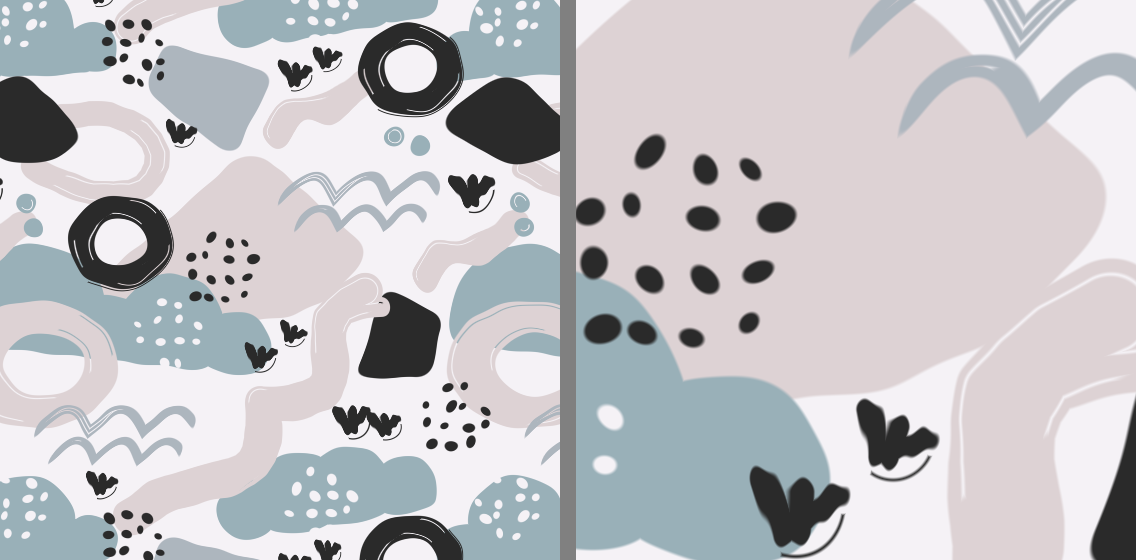
Left, the full canvas; right, a detail of the centre.
Give the GLSL for this pattern, as a three.js fragment shader.

```glsl
// Seamless abstract collage: clouds, rounded slabs, brush strokes, rings, zigzags,
// tufts and speckles painted in layers. Every motif is a signed distance on a
// repeating tile, in y-down units where the canvas is 7.68 wide.
varying vec2 vUv;

// Offset from a motif centre to its nearest copy on the tile.
vec2 near(vec2 p, float x, float y) {
  vec2 d = p - vec2(x, y);
  return d - 6.75 * floor(d / 6.75 + .5);
}

vec2 hash2(vec2 p) {
  return fract(sin(vec2(dot(p, vec2(127.1, 311.7)), dot(p, vec2(269.5, 183.3)))) * 4375.8);
}

vec2 turn(vec2 p, float a) {
  return vec2(cos(a) * p.x + sin(a) * p.y, cos(a) * p.y - sin(a) * p.x);
}

float smoothMax(float a, float b, float k) {
  float h = max(k - abs(a - b), 0.) / k;
  return max(a, b) + h * h * k * .25;
}

float segment(vec2 p, vec2 a, vec2 b) {
  vec2 e = b - a;
  return length(p - a - e * clamp(dot(p - a, e) / dot(e, e), 0., 1.));
}

// Convex slab with four rounded corners, listed clockwise.
float slab(vec2 p, vec4 x, vec4 y, float k) {
  vec4 ex = x.yzwx - x, ey = y.yzwx - y;
  vec4 d = ((p.x - x) * ey - (p.y - y) * ex) / sqrt(ex * ex + ey * ey);
  return smoothMax(smoothMax(d.x, d.y, k), smoothMax(d.z, d.w, k), k);
}

// Distance to a cubic curve through sampled chords.
float curve(vec2 p, vec4 x, vec4 y) {
  vec2 last = vec2(x.x, y.x);
  float d = 9.;
  for (int i = 1; i <= 14; i++) {
    float t = float(i) / 14., s = 1. - t;
    vec4 w = vec4(s * s * s, 3. * s * s * t, 3. * s * t * t, t * t * t);
    vec2 q = vec2(dot(x, w), dot(y, w));
    d = min(d, segment(p, last, q));
    last = q;
  }
  return d;
}

// Four round humps of radius r, cut by a slanted base.
float cloud(vec2 p, vec4 x, vec4 y, vec4 r, float base, float slope) {
  vec4 d = sqrt((p.x - x) * (p.x - x) + (p.y - y) * (p.y - y)) - r;
  return smoothMax(min(min(d.x, d.y), min(d.z, d.w)), p.y - base - slope * p.x, .12);
}

// Thin dry-brush scratch running just inside an edge.
float dry(float d, vec2 p) {
  float gap = abs(d + .06 + .02 * sin(p.x * 4. - p.y * 3.)) - .007;
  return max(d, -max(gap, .1 * sin(p.x * 2.3 + p.y * 3.1) + .02));
}

float donut(vec2 p) {
  float r = length(p * vec2(.93, 1.04));
  float lines = max(abs(r - .685 + .02 * p.x) - .007, .1 - p.x - p.y);
  return min(dry(abs(r - .5) - .16, p * 2.), lines);
}

float leaf(vec2 p) {
  float d = curve(p, vec4(-.6, -.2, .1, .6), vec4(.38, -.3, .4, -.35));
  return dry(d - .19 - .04 * sin(p.x * 9.), p);
}

float wave(vec2 p) {
  float a = p.x * 4.2 + p.y * 1.2 + 1.4, slope = 1.25 * cos(a);
  float d = abs(p.y - .17 + .3 * abs(sin(a))) / sqrt(1. + slope * slope) - .065;
  return smoothMax(d, abs(p.x + .35 * p.y) - 1.08, .06);
}

float zigzag(vec2 p) {
  return dry(min(wave(p), wave((p - vec2(0., .41)) / .82) * .82), p);
}

// Bent brush dab with a thin line below.
float tuft(vec2 p, float angle, float size) {
  p = turn(p, angle) / size;
  vec2 heel = vec2(-.05, .08);
  float d = min(segment(p, vec2(-.13, -.12), heel), segment(p, heel, vec2(.14, -.05)));
  d = min(d, segment(p, vec2(.01, -.08), vec2(0., .08))) - .052 - .008 * sin(p.x * 70.);
  return size * min(d, max(abs(length(p) - .18) - .006, .02 - min(p.y, p.x + .08)));
}

// Jittered cells hold small oval dots inside a round cluster.
float speckles(vec2 p, float seed) {
  float d = 1.;
  for (int i = 0; i < 9; i++) {
    float k = float(i);
    vec2 cell = floor(p / .26) + vec2(mod(k, 3.), floor(k / 3.)) - 1.;
    vec2 h = hash2(cell + seed), c = (cell + .25 + .5 * h) * .26;
    float oval = length(turn(p - c, h.y * 3.) * vec2(1., .75)) - .04 - .03 * h.x;
    if (length(c) < .52) d = min(d, oval);
  }
  return d;
}

void paint(inout vec3 col, float d, vec3 ink) {
  col = mix(col, ink, 1. - smoothstep(-.009, .009, d));
}

void main() {
  vec3 paper = vec3(.96, .95, .965), pink = vec3(.867, .824, .831), col = paper;
  vec3 blue = vec3(.6, .69, .722), grey = vec3(.68, .712, .745), black = vec3(.163);
  vec2 p = vec2(vUv.x, 1. - vUv.y) * 7.68;
  p += .012 * sin(p.yx * 9. + 2. * sin(p * 5.));
  // Pale slabs, clouds and their dots
  paint(col, slab(near(p, 3.5, 3.3), vec4(-.05, 1.62, .8, -3.1), vec4(-1.3, .15, 1.02, 1.4), .4), pink);
  paint(col, slab(near(p, 2.8, 1.3), vec4(-.57, .97, .4, -.82), vec4(-.72, -.3, .87, -.04), .25), grey);
  float sky = cloud(near(p, 1.5, 4.4), vec4(-1.05, 0., .85, 1.73), vec4(-.02, .4, .1, .35), vec4(1.03, .75, .74, .48), .54, .11);
  sky = min(sky, cloud(near(p, 4.45, 6.8), vec4(-1.05, -.35, .35, 1.1), vec4(.2, 0., -.08, -.1), vec4(.42, .6, .6, .45), .44, -.18));
  sky = min(sky, cloud(near(p, .4, 7.2), vec4(-.75, -.05, .35, .85), vec4(.4, 0., .4, .22), vec4(.42, .68, .55, .36), .6, -.06));
  paint(col, sky, blue);
  float dots = min(speckles(near(p, 2.35, 4.55), 3.), speckles(near(p, 4.4, 6.9), 8.));
  paint(col, min(dots, speckles(near(p, .25, 6.98), 5.)), paper);
  // Pink arch and ring, then black slabs
  vec2 ring = near(p, .57, 5.);
  float arch = curve(near(p, 1.5, 2.15), vec4(-1.05, 1.1, 1.2, -.65), vec4(.15, 1.4, -.95, -.55)) - .17;
  float hoop = abs(length(ring * vec2(.78, 1.)) - .65) - .22 + .05 * ring.x;
  paint(col, dry(min(arch, hoop), p), pink);
  float stones = slab(near(p, 6.94, 1.7), vec4(.05, 1.05, .2, -1.), vec4(-.78, .2, .66, 0.), .4);
  paint(col, min(stones, slab(near(p, 5.47, 4.6), vec4(-.2, .62, .42, -.6), vec4(-.66, -.25, .58, .58), .2)), black);
  // Long winding stroke and leaves
  vec2 s = near(p, 3.5, 5.5);
  float snake = min(curve(s, vec4(1.5, .3, 1.9, .15), vec4(-1.5, -1., 0., .05)),
    curve(s, vec4(.1, .3, -.9, -1.7), vec4(.05, 1.5, .8, 1.6))) - .25;
  snake = min(snake, segment(s, vec2(1.2, -1.2), vec2(1.72, -1.3)) - .14);
  paint(col, min(dry(snake, p), min(leaf(near(p, 4.38, 1.45)), leaf(near(p, 6.43, 3.4)))), pink);
  // Donuts, zigzags, paired discs and tufts, speckles
  paint(col, min(donut(near(p, 1.65, 3.32)), donut(near(p, 5.63, .95))), black);
  paint(col, min(zigzag(near(p, 4.97, 2.55)), zigzag(near(p, 1.61, 5.75))), grey);
  float marks = min(tuft(near(p, 2.47, 1.83), .1, 1.1), tuft(near(p, 6.48, 2.62), -.2, 1.6));
  marks = min(marks, tuft(near(p, 1.39, 6.65), 0., 1.1));
  for (int i = 0; i < 2; i++) {
    float k = float(i), size = 1.2 - .2 * k;
    float disc = min(length(near(p, 5.4 + .36 * k, 1.87 + .13 * k)), length(near(p, 7.12 + .08 * k, 2.78 + .34 * k)));
    paint(col, dry(disc - .135, p * 3.), blue);
    marks = min(marks, tuft(near(p, 4.05 + .44 * k, 1.02 - .21 * k), -.1, size));
    marks = min(marks, tuft(near(p, 3.57 + .43 * k, 4.9 - .32 * k), .2 * k, size));
    marks = min(marks, tuft(near(p, 4.83 + .45 * k, 5.76 + .07 * k), -.2, size + .2));
  }
  marks = min(marks, min(speckles(near(p, 3.02, 3.68), 1.), speckles(near(p, 6.27, 5.73), 6.)));
  paint(col, min(marks, speckles(near(p, 1.85, 7.45), 9.)), black);
  gl_FragColor = vec4(col, 1.);
}
```
